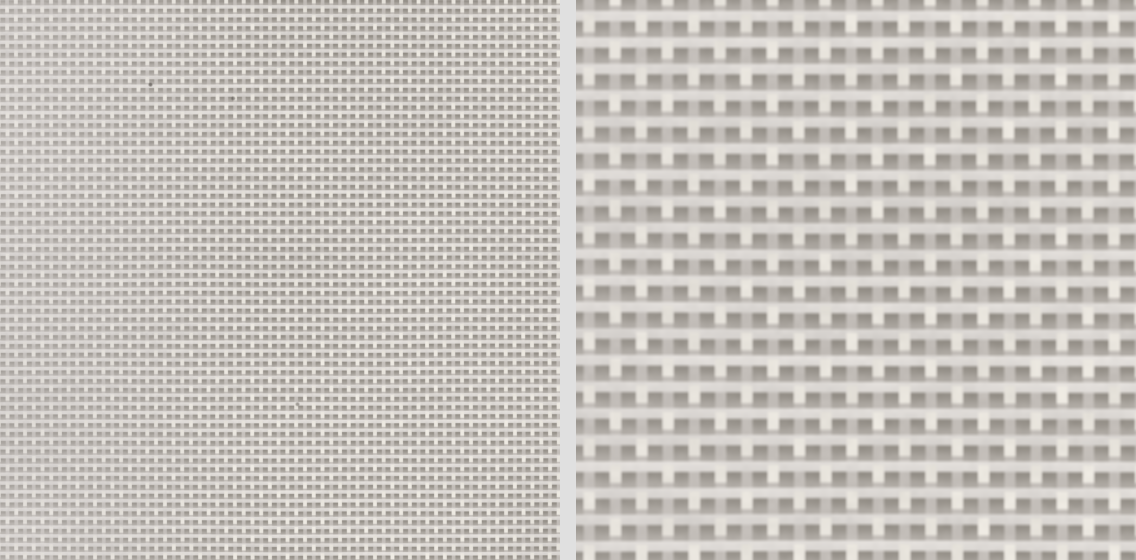
Left: the whole. Right: its middle third, enlarged.
A WebGL 1 fragment shader for this texture:

```glsl
precision highp float;
// Plain-woven pale screen mesh: horizontal weft threads cross vertical warp
// threads, which pass over and under in a checkerboard, leaving grey openings.
// Each cell of a slightly wavy grid is layered: opening, warp, weft, raised warp.

uniform vec2 u_resolution;

#define GRID vec2(64.0, 63.5)    // threads across and down
#define PHASE vec2(-0.33, 0.0)   // grid offset in cells
#define WEFT_HALF 0.20           // half thickness of horizontal threads, in cells
#define WARP_HALF 0.21           // half thickness of vertical threads, in cells
#define WEFT_Y 0.21              // height of the weft axis within a cell
#define SOFTNESS 0.10            // edge blur in cells
#define WOBBLE 0.0012            // waviness of the weave
#define THREAD_VARIATION 0.035   // brightness change between threads
#define SPECKS 3                 // dark dust specks
#define SPECK_RADIUS 0.0035

const vec3 OPENING_DARK = vec3(0.585, 0.565, 0.535);
const vec3 OPENING_LIGHT = vec3(0.685, 0.665, 0.640);
const vec3 WARP_UNDER = vec3(0.765, 0.745, 0.725);
const vec3 WARP_OVER = vec3(0.915, 0.900, 0.870);
const vec3 WEFT_COLOR = vec3(0.865, 0.850, 0.835);
const vec3 HAZE_COLOR = vec3(0.815, 0.800, 0.800);
const vec3 SPECK_COLOR = vec3(0.36, 0.34, 0.32);

float hash(vec2 p) {
  p = fract(p * vec2(0.1031, 0.1137));
  p += dot(p, p.yx + 33.33);
  return fract((p.x + p.y) * p.x * 47.3);
}

float noise(vec2 p) {
  vec2 i = floor(p), f = fract(p);
  f = f * f * (3.0 - 2.0 * f);
  return mix(mix(hash(i), hash(i + vec2(1.0, 0.0)), f.x),
             mix(hash(i + vec2(0.0, 1.0)), hash(i + vec2(1.0, 1.0)), f.x), f.y);
}

// Coverage of a strip around zero
float strip(float d, float halfWidth, float blur) {
  return 1.0 - smoothstep(halfWidth - blur, halfWidth + blur, abs(d));
}

vec3 weave(vec2 uv, float blur) {
  vec2 wave = vec2(noise(uv * 5.0 + 3.0), noise(uv * 6.0 + 17.0)) - 0.5;
  vec2 grid = (uv + WOBBLE * wave) * GRID + PHASE;
  vec2 cell = floor(grid);
  vec2 f = fract(grid) - 0.5;
  float raised = 1.0 - mod(cell.x + cell.y, 2.0);

  // Openings, shaded below the weft thread above them
  float drop = fract(WEFT_Y - f.y);
  vec3 color = mix(OPENING_DARK, OPENING_LIGHT, smoothstep(0.25, 0.75, drop));

  // Warp behind the weft
  float warp = strip(f.x, WARP_HALF, blur);
  color = mix(color, WARP_UNDER, warp);

  // Rounded weft thread, uneven along its length
  float weftDistance = f.y - WEFT_Y;
  float weft = strip(weftDistance, WEFT_HALF, blur);
  float weftTone = hash(vec2(cell.y, 7.0)) - 0.5
                 + noise(vec2(grid.x * 0.4, cell.y * 3.0)) - 0.5;
  vec3 weftColor = WEFT_COLOR + THREAD_VARIATION * weftTone + 0.08 * weftDistance;
  color = mix(color, weftColor, weft);

  // Warp crossing over the weft and hanging below it
  float over = raised * warp * strip(f.y + 0.06, 0.34, blur);
  float overTone = hash(cell + 41.0) - 0.5;
  return mix(color, WARP_OVER + THREAD_VARIATION * overTone, over);
}

void main() {
  vec2 uv = gl_FragCoord.xy / u_resolution;
  float pixel = 1.0 / min(u_resolution.x, u_resolution.y);
  float blur = max(SOFTNESS, 0.6 * GRID.x * pixel);
  vec3 color = weave(uv, blur);

  // Washed-out left side and broad uneven light
  float haze = 0.32 * (1.0 - smoothstep(0.0, 0.55, uv.x));
  color = mix(color, HAZE_COLOR, haze);
  color += 0.025 * (noise(uv * 4.0 + 9.0) - 0.5);
  color += 0.02 * (noise(uv * 260.0) - 0.5);

  // Scattered dust
  for (int i = 0; i < SPECKS; i++) {
    float k = float(i) * 5.7 + 2.3;
    vec2 center = 0.25 + 0.6 * vec2(hash(vec2(k, 11.0)), hash(vec2(k, 29.0)));
    float d = length(uv - center);
    float strength = mix(0.35, 0.9, hash(vec2(k, 53.0)));
    float spot = 1.0 - smoothstep(0.3 * SPECK_RADIUS, SPECK_RADIUS + pixel, d);
    color = mix(color, SPECK_COLOR, strength * spot);
  }

  gl_FragColor = vec4(clamp(color, 0.0, 1.0), 1.0);
}
```
